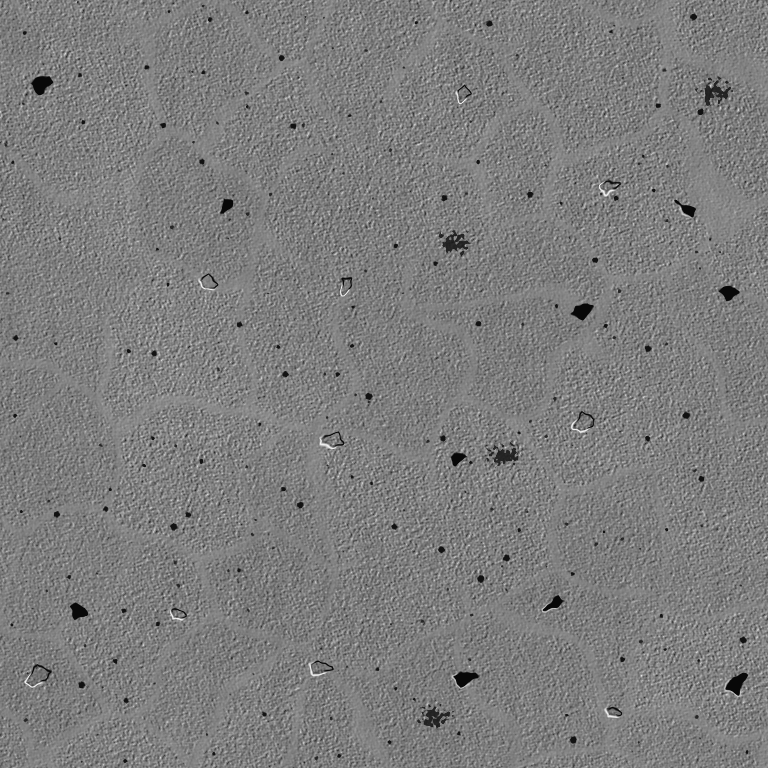
Give the GLSL for this texture, as a three.js fragment shader.

```glsl
// Etched metal surface: fine grey relief, pale grain boundaries, black pits and inclusions.
varying vec2 vUv;

const float BASE_GREY = 0.49;
const float PIT_GREY = 0.03;
const float RIM_GREY = 0.95;
const float EDGE = 0.0010;

vec2 hash2(vec2 p) {
  vec3 q = fract(p.xyx * vec3(0.1031, 0.1030, 0.0973));
  q += dot(q, q.yzx + 33.33);
  return fract((q.xx + q.yz) * q.zy);
}

vec2 latticeGradient(vec2 cell) {
  float angle = 6.2832 * hash2(cell + 17.0).x;
  return vec2(cos(angle), sin(angle));
}

float gradientNoise(vec2 p) {
  vec2 i = floor(p);
  vec2 f = p - i;
  vec2 u = f * f * f * (f * (f * 6.0 - 15.0) + 10.0);
  vec2 r = vec2(1.0, 0.0);
  float a = dot(latticeGradient(i), f);
  float b = dot(latticeGradient(i + r.xy), f - r.xy);
  float c = dot(latticeGradient(i + r.yx), f - r.yx);
  float d = dot(latticeGradient(i + r.xx), f - r.xx);
  return mix(mix(a, b, u.x), mix(c, d, u.x), u.y);
}

mat2 rotation(float angle) {
  float c = cos(angle), s = sin(angle);
  return mat2(c, s, -s, c);
}

float fill(float d, float softness) {
  return 1.0 - smoothstep(-softness, softness, d);
}

// Side-lit height difference on a turned lattice, with a few strong glints.
float relief(vec2 p, float scale, float turn) {
  vec2 q = rotation(turn) * p * scale;
  vec2 lightStep = rotation(turn) * vec2(0.36, -0.2);
  float slope = gradientNoise(q - lightStep) - gradientNoise(q + lightStep);
  return slope * (0.8 + 1.1 * slope * slope);
}

// x: distance to the nearest cell border, y: random value of the cell.
vec2 grainCells(vec2 p) {
  vec2 home = floor(p), nearest = vec2(0.0), nearestCell = home;
  float best = 9.0, border = 9.0;
  for (int y = -1; y <= 1; y++) for (int x = -1; x <= 1; x++) {
    vec2 cell = home + vec2(x, y);
    vec2 r = cell + hash2(cell) - p;
    if (dot(r, r) < best) { best = dot(r, r); nearest = r; nearestCell = cell; }
  }
  for (int y = -2; y <= 2; y++) for (int x = -2; x <= 2; x++) {
    vec2 cell = nearestCell + vec2(x, y);
    vec2 r = cell + hash2(cell) - p;
    vec2 gap = r - nearest;
    if (dot(gap, gap) > 0.0001) border = min(border, dot(0.5 * (r + nearest), normalize(gap)));
  }
  return vec2(border, hash2(nearestCell + 5.0).x);
}

// Small round pits, at most one per grid cell.
float pits(vec2 p, float count, float chance, float radius) {
  vec2 cell = floor(p * count);
  vec2 pick = hash2(cell + count);
  vec2 centre = (cell + 0.15 + 0.7 * hash2(cell + 41.0)) / count;
  float size = radius * mix(0.5, 1.25, pick.y * pick.y);
  float d = length(p - centre) - size + 0.0016 * gradientNoise(p * 300.0);
  return step(pick.x, chance) * fill(d, EDGE);
}

// Angular inclusions: most solid black, some hollow with a bright lit rim.
float inclusions(vec2 p, float count, float chance, float grey) {
  vec2 cell = floor(p * count);
  vec2 pick = hash2(cell + 71.0), shape = hash2(cell + 93.0);
  vec2 local = p - (cell + 0.2 + 0.6 * hash2(cell + 57.0)) / count;
  vec2 q = rotation(6.2832 * pick.y) * local;
  vec2 halfSize = mix(vec2(0.006, 0.004), vec2(0.0135, 0.0095), shape);
  vec2 box = abs(q) - halfSize;
  float d = length(max(box, 0.0)) + min(max(box.x, box.y), 0.0) - 0.0015;
  d = max(d, dot(q, vec2(0.6, 0.8)) - halfSize.y * 0.85);
  d += 0.004 * gradientNoise(p * 95.0);
  float present = step(pick.x, chance);
  float hollow = step(0.72, fract(pick.x * 37.0 + shape.y));
  float lit = smoothstep(-0.1, 0.6, dot(normalize(local + 0.00001), vec2(-0.6, -0.8)));
  float rim = fill(abs(d - 0.0008) - 0.0009, EDGE) * lit * max(hollow, step(0.7, shape.x) * 0.6);
  float open = hollow * max(0.8 * lit, smoothstep(0.001, 0.0028, -d));
  grey = mix(grey, mix(PIT_GREY, grey * 0.95, open), present * fill(d, EDGE));
  return mix(grey, RIM_GREY, present * rim);
}

// Loose crumbly dark patches.
float smudges(vec2 p, float count, float chance) {
  vec2 cell = floor(p * count);
  vec2 local = p - (cell + 0.25 + 0.5 * hash2(cell + 23.0)) / count;
  float reach = 1.0 - smoothstep(0.0, 0.028, length(local * vec2(0.8, 1.1)));
  float crumbs = gradientNoise(p * 210.0) + 0.8 * gradientNoise(p * 95.0);
  return step(hash2(cell + 11.0).y, chance) * smoothstep(0.5, 0.8, reach + 1.1 * crumbs) * smoothstep(0.0, 0.2, reach);
}

// Faint, nearly straight polishing scratches.
float scratches(vec2 p) {
  float sum = 0.0;
  for (int i = 0; i < 6; i++) {
    vec2 pick = hash2(vec2(float(i), 8.0));
    float tilt = (i < 2 ? 0.0 : 1.45) + 0.12 * (pick.y - 0.5);
    vec2 q = rotation(-tilt) * (p - vec2(pick.x, i < 2 ? 0.03 + 0.3 * float(i) : pick.y));
    sum += fill(abs(q.y) - 0.0006, EDGE) * fill(abs(q.x) - 0.17, 0.06);
  }
  return sum;
}

void main() {
  vec2 p = vUv;
  vec2 bend = vec2(gradientNoise(p * 9.0), gradientNoise(p * 9.0 + 31.0));
  vec2 grain = grainCells(p * 6.5 + 0.4 * bend + 3.0);
  float visible = smoothstep(-0.4, 0.0, gradientNoise(p * 5.0 + 12.0));
  float boundary = fill(grain.x - 0.04, 0.022) * visible;

  float roughness = 0.15 * relief(p, 310.0, 0.4) + 0.085 * relief(p + 3.7, 190.0, 1.1);
  float strength = mix(0.95, 1.25, grain.y) * mix(1.0, 0.4, boundary);
  float grey = BASE_GREY + roughness * strength + 0.026 * boundary + 0.014 * (grain.y - 0.5);
  grey += 0.02 * gradientNoise(p * vec2(70.0, 6.0)) + 0.035 * gradientNoise(p * 3.0);
  grey += 0.03 * gradientNoise(p * 38.0) + 0.03 * scratches(p);

  grey = mix(grey, 0.08, 0.85 * smudges(p, 4.0, 0.3));
  grey = mix(grey, PIT_GREY + 0.04, pits(p, 17.0, 0.36, 0.0036));
  grey = mix(grey, 0.15, pits(p + 0.013, 31.0, 0.15, 0.0019));
  grey = inclusions(p, 6.0, 0.65, grey);
  gl_FragColor = vec4(vec3(clamp(grey, 0.0, 1.0)), 1.0);
}
```
